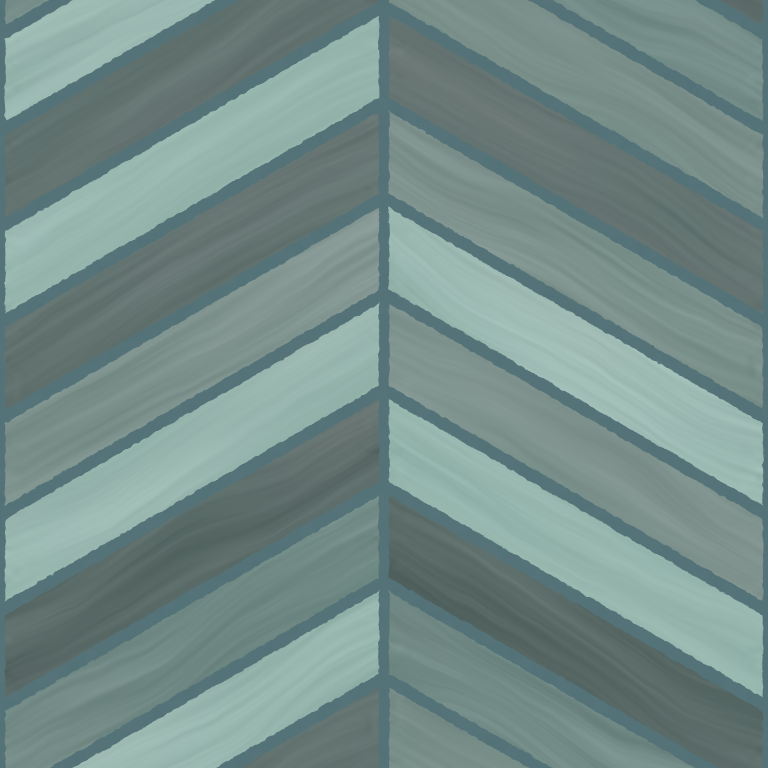
Reproduce this pattern procedurally as a WebGL 1 fragment shader.

```glsl
precision highp float;
// Chevron of painted wood planks in two mirrored columns with teal grout.

uniform vec2 u_resolution;

float hash(vec2 p) {
  return fract(sin(dot(p, vec2(12.9898, 78.233))) * 43758.5453);
}

float noise(vec2 p) {
  vec2 i = floor(p), f = fract(p);
  f = f * f * (3.0 - 2.0 * f);
  return mix(mix(hash(i), hash(i + vec2(1.0, 0.0)), f.x),
             mix(hash(i + vec2(0.0, 1.0)), hash(i + vec2(1.0, 1.0)), f.x), f.y);
}

// Paint number of a plank, in a cycle of eight rows per column
float paintIndex(float row, float side) {
  vec4 low = mix(vec4(1.0, 4.0, 2.0, 0.0), vec4(3.0, 2.0, 0.0, 4.0), side);
  vec4 high = mix(vec4(4.0, 3.0, 1.0, 4.0), vec4(3.0, 4.0, 3.0, 1.0), side);
  vec4 lane = 1.0 - step(0.5, abs(vec4(0.0, 1.0, 2.0, 3.0) - mod(row, 4.0)));
  return dot(lane, mix(low, high, step(3.5, row)));
}

vec3 paint(float index) {
  vec3 c = vec3(0.36, 0.42, 0.41);
  c = mix(c, vec3(0.40, 0.46, 0.45), step(0.5, index));
  c = mix(c, vec3(0.44, 0.54, 0.52), step(1.5, index));
  c = mix(c, vec3(0.49, 0.57, 0.55), step(2.5, index));
  return mix(c, vec3(0.60, 0.72, 0.69), step(3.5, index));
}

// Brushed grain: bent streaks of three widths, centred on zero
float grain(vec2 q, float seed) {
  vec2 offset = vec2(seed * 7.3, seed * 3.1);
  q.y += 0.035 * (noise(q * vec2(6.0, 9.0) + offset) - 0.5);
  q.y += 0.004 * (noise(q * vec2(28.0, 40.0) + offset) - 0.5);
  float broad = noise(q * vec2(3.0, 38.0) + offset) - 0.5;
  float streak = noise(q * vec2(5.0, 130.0) + offset) - 0.5;
  float hair = noise(q * vec2(12.0, 300.0) + offset) - 0.5;
  return 0.045 * broad + 0.04 * streak + 0.022 * hair;
}

void main() {
  vec2 p = gl_FragCoord.xy / u_resolution;
  float pixel = 1.0 / min(u_resolution.x, u_resolution.y);

  // Fold the columns together and slant the rows by 30 degrees
  float side = step(0.5, p.x);
  float run = abs(p.x - 0.5);
  float slant = (p.y + 0.577 * run + 0.0075) * 8.0;
  float row = mod(floor(slant), 8.0);
  float across = fract(slant);
  float seed = row + 8.0 * side + 1.0;

  // Distance into the plank from its ragged edge
  float endGap = min(run, 0.5 - run);
  float sideGap = min(across, 1.0 - across) * 0.108;
  float edge = min(endGap - 0.0068, sideGap - 0.0078);
  edge += 0.0022 * (noise(p * 160.0) - 0.5) + 0.001 * (noise(p * 380.0) - 0.5);

  // Plank colour, grain and a slow drift of tone
  vec2 q = vec2(run * 1.155, across * 0.108);
  float index = paintIndex(row, side);
  float drift = noise(q * vec2(4.0, 14.0) + seed * 5.7) - 0.5;
  float strength = mix(0.75, 1.25, hash(vec2(seed, 4.0)));
  vec3 wood = paint(index) + grain(q, seed) * strength;
  wood += drift * vec3(0.045, 0.025, 0.03);

  // Smudged brush marks where strokes begin and end
  float smudge = smoothstep(0.05, 0.0, endGap) * smoothstep(0.45, 0.8, noise(p * vec2(35.0, 60.0)));
  wood += smudge * mix(-0.03, 0.025, noise(p * 90.0));

  vec3 grout = vec3(0.33, 0.45, 0.47) + 0.008 * (noise(p * 60.0) - 0.5);
  gl_FragColor = vec4(mix(grout, wood, smoothstep(-0.7 * pixel, 0.7 * pixel, edge)), 1.0);
}
```
